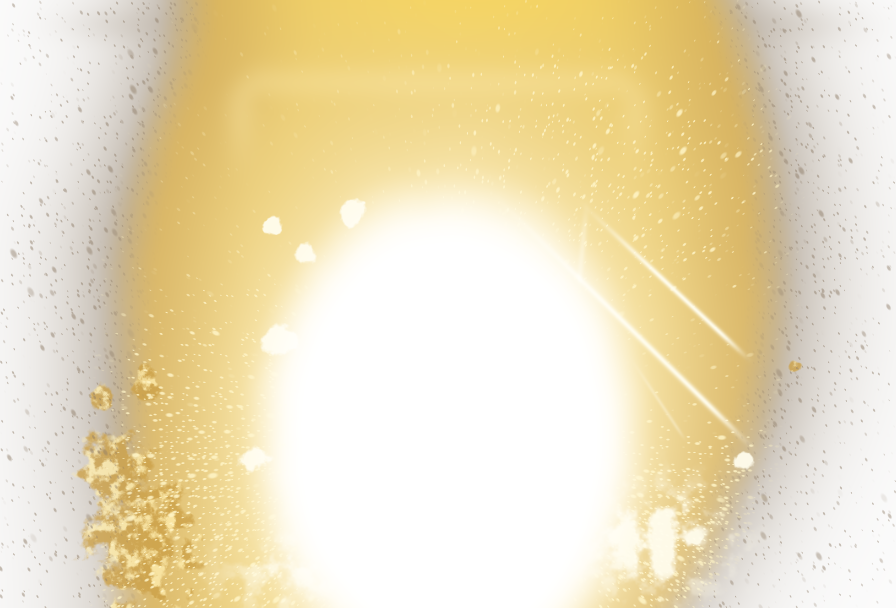
This background is drawn by a WebGL 1 fragment shader. Its source:

```glsl
precision highp float;
// A white-hot burst inside a soft gold column, fading to grey haze and white at the sides.
// Distance fields shape the column and core; hashed grid cells scatter sparks and dust;
// noise roughens the bright chunks and the spray along the bottom.
uniform vec2 u_resolution;

float hash(vec2 p) {
  vec3 q = fract(p.xyx * vec3(0.1031, 0.103, 0.0973));
  q += dot(q, q.yzx + 33.33);
  return fract((q.x + q.y) * q.z);
}

float noise(vec2 p) {
  vec2 i = floor(p), f = fract(p);
  f = f * f * (3.0 - 2.0 * f);
  return mix(mix(hash(i), hash(i + vec2(1, 0)), f.x),
             mix(hash(i + vec2(0, 1)), hash(i + 1.0), f.x), f.y);
}

float fbm(vec2 p) {
  float sum = 0.0, amp = 0.5;
  for (int i = 0; i < 4; i++) {
    sum += amp * noise(p);
    p = p * 2.03 + 7.1;
    amp *= 0.5;
  }
  return sum;
}

float blob(vec2 p, vec2 center, vec2 radius) {
  vec2 d = (p - center) / radius;
  return exp(-dot(d, d));
}

// Irregular fragment with a ragged outline
float chunk(vec2 p, vec2 center, vec2 radius) {
  float d = length((p - center) / radius) + 1.5 * (fbm(p * 42.0) - 0.47);
  return 1.0 - smoothstep(0.7, 1.05, d);
}

// One speck per grid cell, stretched along dir; density sets how many survive
float specks(vec2 p, float scale, float density, vec2 dir) {
  vec2 q = p * scale, id = floor(q);
  vec2 d = fract(q) - 0.32 - 0.36 * vec2(hash(id), hash(id + 41.7));
  d = vec2(dot(d, dir) * 0.55, dot(d, vec2(-dir.y, dir.x)));
  float size = 0.05 + 0.11 * hash(id + 13.3);
  float alive = smoothstep(0.0, 0.12, density - hash(id + 87.1));
  float soft = scale / u_resolution.y * 0.6;
  return alive * (1.0 - smoothstep(size * 0.4, size + soft, length(d)));
}

// Thin ray, strongest past its middle and tapered at both ends
float streak(vec2 p, vec2 a, vec2 b, float width) {
  vec2 ab = b - a;
  float t = clamp(dot(p - a, ab) / dot(ab, ab), 0.0, 1.0);
  float d = length(p - a - ab * t) / width;
  return exp(-d * d) * smoothstep(0.0, 0.5, t) * (1.0 - smoothstep(0.8, 1.0, t));
}

void main() {
  vec2 p = gl_FragCoord.xy / u_resolution.y;
  p.x += 0.7356 - 0.5 * u_resolution.x / u_resolution.y;
  float cloud = fbm(p * 5.0);

  // Signed distance outside the column's curved sides
  float left = 0.2 + 0.1 * smoothstep(0.55, 1.0, p.y);
  float right = 1.275 - 0.48 * (p.y - 0.57) * (p.y - 0.57);
  float outside = max(left - p.x, p.x - right) + 0.03 * (cloud - 0.47);
  float body = 1.0 - smoothstep(-0.06, 0.05, outside);

  // Grey haze fading to white
  float haze = exp(-pow(max(outside, 0.0) / 0.11, 1.4));
  haze *= 0.65 + 0.35 * smoothstep(0.0, 0.35, p.y);
  haze += 0.22 * blob(p, vec2(1.32, 0.96), vec2(0.1, 0.035));
  haze += 0.18 * blob(p, vec2(0.18, 0.96), vec2(0.09, 0.03));
  vec3 color = mix(vec3(0.985), vec3(0.73, 0.69, 0.64), haze * (0.8 + 0.3 * cloud));

  // Gold, deeper at the sides and more yellow at the top
  float inner = smoothstep(0.0, 0.25, -outside);
  vec3 gold = mix(vec3(0.83, 0.68, 0.35), vec3(0.91, 0.78, 0.40), inner);
  gold = mix(gold, vec3(0.97, 0.83, 0.32), 0.8 * blob(p, vec2(0.78, 1.04), vec2(0.3, 0.14)));

  // Faint arch behind the burst
  vec2 box = abs(p - vec2(0.72, 0.66)) - vec2(0.28, 0.16);
  float arch = length(max(box, 0.0)) + min(max(box.x, box.y), 0.0) - 0.045;
  arch = exp(-arch * arch / 0.0008) * smoothstep(0.68, 0.82, p.y);
  gold = mix(gold, vec3(0.98, 0.9, 0.64), 0.3 * arch);

  // Pale halo around the white core
  vec2 ray = p - vec2(0.737, 0.28);
  float reach = length(ray / vec2(0.27, 0.355)) + 0.08 * (cloud - 0.47);
  float halo = exp(-2.1 * max(reach - 1.0, 0.0));
  gold = mix(gold, vec3(1.0, 0.96, 0.82), halo);
  color = mix(color, gold, body);

  // Gold fragments at the column's rim
  float rim = chunk(p, vec2(0.168, 0.347), vec2(0.024));
  rim = max(rim, chunk(p, vec2(0.24, 0.368), vec2(0.025, 0.032)));
  rim = max(rim, chunk(p, vec2(0.19, 0.235), vec2(0.062, 0.052)));
  rim = max(rim, chunk(p, vec2(0.235, 0.105), vec2(0.085, 0.1)));
  rim = max(rim, chunk(p, vec2(1.306, 0.397), vec2(0.014, 0.01)));
  float grain = smoothstep(0.38, 0.68, fbm(p * 75.0));
  color = mix(color, mix(vec3(0.80, 0.63, 0.28), vec3(1.0, 0.93, 0.68), grain), 0.8 * rim);

  // Scattered sparks inside, brown dust outside
  float spray = 0.05 + 0.5 * blob(p, vec2(0.36, 0.17), vec2(0.19, 0.24))
    + 0.6 * blob(p, vec2(1.1, 0.13), vec2(0.17, 0.14))
    + 0.22 * blob(p, vec2(0.98, 0.7), vec2(0.25, 0.2));
  float sparks = 0.0, dust = 0.0;
  vec2 dir = normalize(ray + 0.0001);
  for (int i = 0; i < 4; i++) {
    float scale = 30.0 * pow(1.55, float(i));
    sparks = max(sparks, specks(p + 3.7 * float(i), scale, spray, dir));
    dust = max(dust, specks(p + 5.3 * float(i), scale, 0.1 + 0.2 * haze, vec2(0.5, -0.866)));
  }
  color = mix(color, vec3(0.56, 0.49, 0.41), 0.5 * dust * (1.0 - body));
  color = mix(color, vec3(1.0, 0.96, 0.78), 0.85 * sparks * smoothstep(0.08, -0.02, outside));

  // White chunks and the dense lower spray
  float hot = chunk(p, vec2(0.577, 0.652), vec2(0.023));
  hot = max(hot, chunk(p, vec2(0.448, 0.63), vec2(0.014)));
  hot = max(hot, chunk(p, vec2(0.502, 0.583), vec2(0.017, 0.02)));
  hot = max(hot, chunk(p, vec2(0.465, 0.44), vec2(0.036, 0.023)));
  hot = max(hot, chunk(p, vec2(0.418, 0.248), vec2(0.028, 0.022)));
  hot = max(hot, chunk(p, vec2(1.222, 0.243), vec2(0.016)));
  float clumps = blob(p, vec2(1.08, 0.11), vec2(0.11, 0.08)) + 0.6 * blob(p, vec2(0.48, 0.06), vec2(0.1, 0.07));
  hot = max(hot, smoothstep(0.5, 0.8, fbm(p * 34.0) + 0.35 * clumps) * min(clumps * 1.5, 1.0));

  // Diagonal rays
  hot += streak(p, vec2(0.94, 0.68), vec2(1.24, 0.4), 0.0045);
  hot += streak(p, vec2(0.79, 0.7), vec2(1.25, 0.25), 0.005);
  hot += 0.4 * streak(p, vec2(0.965, 0.68), vec2(0.95, 0.52), 0.005);
  hot += 0.35 * streak(p, vec2(1.03, 0.42), vec2(1.13, 0.27), 0.003);
  color = mix(color, vec3(1.0, 0.99, 0.93), min(hot, 1.0) * 0.95);

  // White core
  color = mix(color, vec3(1.0), 1.0 - smoothstep(0.88, 1.3, reach));
  gl_FragColor = vec4(color, 1.0);
}
```
